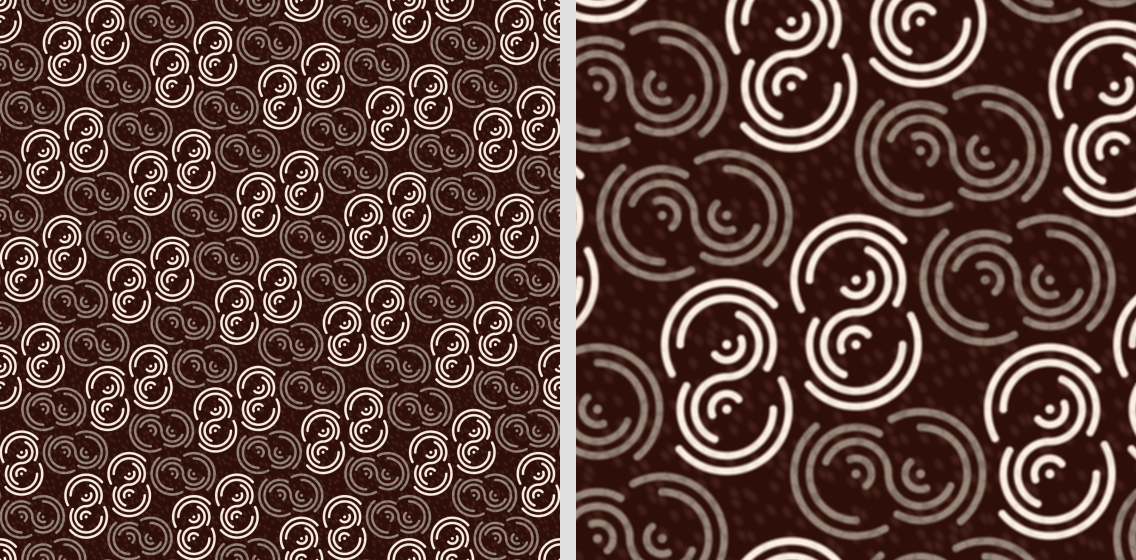
Left: the whole. Right: its middle third, enlarged.
Reproduce this pattern procedurally as a Shadertoy shader.

```glsl
const float UNITS = 26.0;               // lattice units across the canvas
const vec2 STEP_A = vec2(5.0, -1.0);    // square lattice, slightly turned
const vec2 STEP_B = vec2(1.0, 5.0);
const vec2 ANCHOR = vec2(3.0, 23.5);    // centre of one upright scroll
const float LOBE = 0.5;                 // lobe centre above scroll centre
const float STROKE = 0.058;             // half line width
const float SOFT = 0.034;               // edge softness
const float FLECK_SCALE = 3.6;
const float WEAR = 0.16;
const vec3 GROUND = vec3(0.175, 0.055, 0.03);
const vec3 FLECK = vec3(0.31, 0.16, 0.135);
const vec3 CREAM = vec3(0.99, 0.94, 0.89);
const vec3 TAUPE = vec3(0.60, 0.53, 0.48);

vec2 hash2(vec2 p) {
    p = vec2(dot(p, vec2(127.1, 311.7)), dot(p, vec2(269.5, 183.3)));
    return fract(sin(p) * 43758.55);
}

// Distance to the nearest scattered cell point
float cellular(vec2 p) {
    vec2 cell = floor(p), f = fract(p);
    float nearest = 2.0;
    for (int y = -1; y <= 1; y++)
        for (int x = -1; x <= 1; x++) {
            vec2 o = vec2(x, y);
            nearest = min(nearest, length(o + hash2(cell + o) - f));
        }
    return nearest;
}

// Offset from the closest lattice point
vec2 wrapLattice(vec2 p) {
    vec2 k = floor(vec2(dot(p, STEP_A), dot(p, STEP_B)) / dot(STEP_A, STEP_A) + 0.5);
    return p - k.x * STEP_A - k.y * STEP_B;
}

// Distance to an arc running between two angles in degrees
float arcDistance(vec2 p, float radius, float start, float end) {
    float middle = radians(0.5 * (start + end));
    float spread = radians(0.5 * (end - start));
    float c = cos(middle), s = sin(middle);
    p = vec2(c * p.x + s * p.y, abs(c * p.y - s * p.x));
    if (atan(p.y, p.x) < spread) return abs(length(p) - radius);
    return length(p - radius * vec2(cos(spread), sin(spread)));
}

// Nested arcs of one lobe; the third joins its twin at the centre
float lobeDistance(vec2 p) {
    p.y -= LOBE;
    float d = arcDistance(p, 0.96, 40.0, 208.0);
    d = min(d, arcDistance(p, 0.72, -30.0, 180.0));
    d = min(d, arcDistance(p, LOBE, -90.0, 68.0));
    d = min(d, arcDistance(p, 0.24, -140.0, 22.0));
    return min(d, length(p) - 0.01);
}

float scrollDistance(vec2 p) {
    return min(lobeDistance(p), lobeDistance(-p));
}

void mainImage(out vec4 fragColor, in vec2 fragCoord) {
    vec2 p = fragCoord / iResolution.xy * UNITS;
    float edge = max(SOFT, 0.6 * UNITS / iResolution.y);
    vec2 q = p - ANCHOR;

    // Upright pair, then the pair turned a quarter
    float bright = 9.0, dim = 9.0;
    for (int i = 0; i < 2; i++) {
        float n = float(i);
        vec2 upright = wrapLattice(q - n * vec2(2.0, 1.0));
        vec2 level = wrapLattice(q - vec2(2.5, -1.5) - n * vec2(1.0, -2.0));
        bright = min(bright, scrollDistance(upright));
        dim = min(dim, scrollDistance(vec2(level.y, -level.x)));
    }

    // Slanted flecks on the ground, faintly worn ink
    vec2 slant = vec2(p.x + 0.5 * p.y, 0.75 * p.y - 0.2 * p.x);
    float flecks = 1.0 - smoothstep(0.05, 0.42, cellular(slant * FLECK_SCALE));
    float grain = cellular(p * FLECK_SCALE * 1.7 + 7.0);
    float wear = 1.0 - WEAR * smoothstep(0.3, 0.8, grain);
    vec3 color = mix(GROUND, FLECK, flecks * 0.6);
    color = mix(color, TAUPE * wear, 1.0 - smoothstep(-edge, edge, dim - STROKE));
    color = mix(color, CREAM * mix(1.0, wear, 0.3), 1.0 - smoothstep(-edge, edge, bright - STROKE));
    fragColor = vec4(color, 1.0);
}
```
